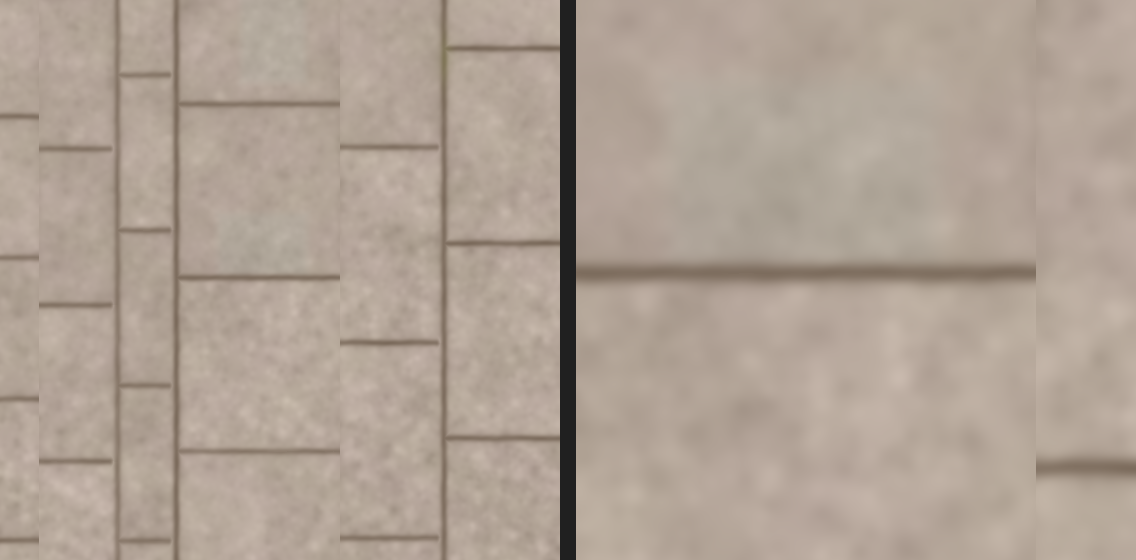
Left, the full canvas; right, a detail of the centre.
A Shadertoy shader for this texture:

```glsl
// Weathered paving in six columns of stone blocks, each with its own row height.
// Columns come from a list of edges, rows from a rounded repeat per column;
// cellular spot noise gives the mottling, layered sines the wobble and wear.

#define JOINT_WIDTH 0.0062
#define JOINT_DEPTH 0.84
#define HALO_DEPTH 0.13
#define WOBBLE 0.0007
#define GRAIN_SCALE 46.0
#define GRAIN_AMOUNT 0.046
#define BROAD_AMOUNT 0.030
#define BLOCK_VARIATION 0.026
#define STONE_COLOR vec3(0.712, 0.654, 0.605)
#define JOINT_COLOR vec3(0.465, 0.400, 0.340)
#define STAIN_COLOR vec3(0.695, 0.675, 0.630)
#define MOSS_COLOR vec3(0.480, 0.450, 0.300)

const int COLUMNS = 6;
const float columnEdge[7] = float[7](0.0, 0.0705, 0.210, 0.315, 0.607, 0.793, 1.0);
// Strength of the upright joint at each column's left and right edge
const float sideJoint[7] = float[7](0.0, 0.05, 0.75, 0.95, 0.06, 0.95, 0.0);
const float rowHeight[6] = float[6](0.2523, 0.279, 0.2773, 0.310, 0.349, 0.348);
const float firstJoint[6] = float[6](0.035, 0.176, 0.034, 0.194, 0.039, 0.2174);

vec2 hash2(vec2 p) {
    return fract(sin(vec2(dot(p, vec2(127.1, 311.7)), dot(p, vec2(269.5, 183.3)))) * 43758.55);
}

// Soft light and dark spots, one per cell, centred on zero
float spotNoise(vec2 p) {
    vec2 cell = floor(p);
    float total = 0.0;
    for (int j = -1; j <= 1; j++)
    for (int i = -1; i <= 1; i++) {
        vec2 c = cell + vec2(i, j);
        vec2 toSpot = c + hash2(c) - p;
        float shade = 2.0 * hash2(c + 17.0).x - 1.0;
        total += shade * exp(-4.0 * dot(toSpot, toSpot));
    }
    return total;
}

float layeredSines(vec2 p) {
    return 0.5 * sin(p.x + 1.7 * sin(p.y * 0.8)) + 0.3 * sin(p.y * 2.3 + p.x) + 0.2 * sin(p.x * 4.1 - p.y * 3.3);
}

// Blurred groove with a faint wide rim of grime
float jointProfile(float dist) {
    float groove = dist / JOINT_WIDTH;
    return JOINT_DEPTH * exp(-groove * groove) + HALO_DEPTH * exp(-0.16 * groove * groove);
}

float softBox(vec2 p, vec2 center, vec2 halfSize) {
    vec2 d = abs(p - center) - halfSize;
    return 1.0 - smoothstep(-0.012, 0.012, max(d.x, d.y));
}

void mainImage(out vec4 fragColor, in vec2 fragCoord) {
    vec2 uv = fragCoord / iResolution.xy;
    vec2 wavy = uv + WOBBLE * vec2(layeredSines(uv.yx * 60.0), layeredSines(uv * 60.0 + 4.0));

    // Column lookup and upright joints
    int column = 0;
    float upright = 0.0;
    for (int i = 1; i < COLUMNS; i++) {
        if (uv.x > columnEdge[i]) column = i;
        upright = max(upright, sideJoint[i] * jointProfile(abs(wavy.x - columnEdge[i])));
    }

    // Level joints, each a little darker or paler than the next
    float row = (wavy.y - firstJoint[column]) / rowHeight[column];
    float jointRow = round(row);
    float level = jointProfile(abs(row - jointRow) * rowHeight[column]);
    level *= mix(0.75, 1.0, hash2(vec2(float(column) + 7.0, jointRow)).x);
    float endFade = smoothstep(0.003, 0.014, columnEdge[column + 1] - uv.x);
    level *= mix(1.0, endFade, step(0.5, sideJoint[column + 1]));

    // Stone: block tone, broad patches and mottling
    vec2 blockHash = hash2(vec2(float(column), floor(row)) + 3.0);
    vec2 blockShift = blockHash * 40.0;
    float grain = spotNoise(uv * GRAIN_SCALE + blockShift);
    grain += 0.45 * spotNoise(uv * GRAIN_SCALE * 1.9 + blockShift.yx);
    float broad = spotNoise(uv * 13.0 + blockShift.yx);
    float roughness = mix(0.7, 1.1, blockHash.y) * mix(1.1, 0.75, uv.y);
    vec3 color = STONE_COLOR + BLOCK_VARIATION * (blockHash.x - 0.5);
    color += BROAD_AMOUNT * broad;
    color += vec3(0.007, 0.0, 0.010) * layeredSines(uv * 22.0 + 5.0);

    // Two pale grey-green stains in the widest column
    for (int i = 0; i < 2; i++) {
        float k = float(i);
        float stain = softBox(uv, vec2(0.488 - 0.019 * k, 0.930 - 0.367 * k),
                              vec2(0.058 + 0.022 * k, 0.078 - 0.022 * k));
        color = mix(color, STAIN_COLOR, 0.5 * stain);
    }
    color += GRAIN_AMOUNT * roughness * grain;

    // Joints, worn unevenly along their length, with a touch of moss
    float joint = max(upright, level) * (0.93 + 0.09 * layeredSines(uv * 45.0));
    vec2 mossOffset = (uv - vec2(0.795, 0.895)) / vec2(0.014, 0.05);
    float moss = 0.7 * exp(-dot(mossOffset, mossOffset));
    color = mix(color, MOSS_COLOR, 0.25 * moss);
    color = mix(color, mix(JOINT_COLOR, MOSS_COLOR, moss), joint);

    fragColor = vec4(color, 1.0);
}
```
